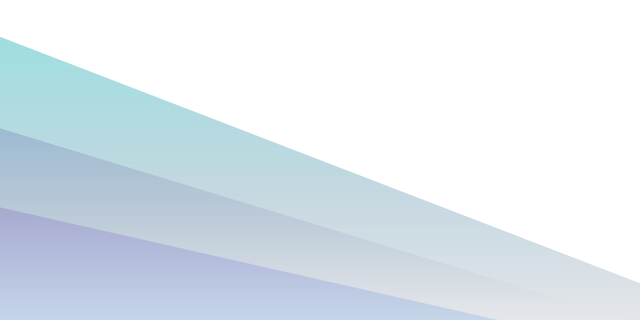
Reproduce this background procedurally as a Shadertoy shader.

```glsl
// Three overlapping diagonal bands with soft vertical gradients sloping down across white.

// Edge heights at the left and right sides, in canvas heights
const vec2 TEAL_EDGE   = vec2(0.885, 0.115);
const vec2 STEEL_EDGE  = vec2(0.599, -0.010);
const vec2 VIOLET_EDGE = vec2(0.352, -0.100);

// Height of each gradient's middle stop
const float TEAL_MID   = 0.40;
const float STEEL_MID  = 0.32;
const float VIOLET_MID = 0.17;

const vec3 PAPER         = vec3(1.0);
const vec3 TEAL_TOP      = vec3(0.620, 0.870, 0.880);
const vec3 TEAL_MIDDLE   = vec3(0.770, 0.845, 0.880);
const vec3 TEAL_LOW      = vec3(0.895, 0.900, 0.915);
const vec3 STEEL_TOP     = vec3(0.615, 0.730, 0.820);
const vec3 STEEL_MIDDLE  = vec3(0.735, 0.795, 0.845);
const vec3 STEEL_LOW     = vec3(0.905, 0.905, 0.920);
const vec3 VIOLET_TOP    = vec3(0.650, 0.670, 0.810);
const vec3 VIOLET_MIDDLE = vec3(0.715, 0.750, 0.870);
const vec3 VIOLET_LOW    = vec3(0.775, 0.840, 0.915);

// Three-stop vertical gradient: low at 0, middle at midY, top at topY
vec3 gradient(float y, float midY, float topY, vec3 low, vec3 middle, vec3 top) {
    vec3 lower = mix(low, middle, clamp(y / midY, 0.0, 1.0));
    return mix(lower, top, clamp((y - midY) / (topY - midY), 0.0, 1.0));
}

// Antialiased coverage of the area below a slanted edge
float below(vec2 uv, vec2 edge, float aspect, float pixel) {
    float slope = (edge.y - edge.x) / aspect;
    float dist = (mix(edge.x, edge.y, uv.x) - uv.y) / sqrt(1.0 + slope * slope);
    return clamp(dist / pixel + 0.5, 0.0, 1.0);
}

void mainImage(out vec4 fragColor, in vec2 fragCoord) {
    vec2 uv = fragCoord / iResolution.xy;
    float aspect = iResolution.x / iResolution.y;
    float pixel = 1.0 / iResolution.y;

    // Band fills
    vec3 teal = gradient(uv.y, TEAL_MID, TEAL_EDGE.x, TEAL_LOW, TEAL_MIDDLE, TEAL_TOP);
    vec3 steel = gradient(uv.y, STEEL_MID, STEEL_EDGE.x, STEEL_LOW, STEEL_MIDDLE, STEEL_TOP);
    vec3 violet = gradient(uv.y, VIOLET_MID, VIOLET_EDGE.x, VIOLET_LOW, VIOLET_MIDDLE, VIOLET_TOP);

    // Layers from back to front
    vec3 color = mix(PAPER, teal, below(uv, TEAL_EDGE, aspect, pixel));
    color = mix(color, steel, below(uv, STEEL_EDGE, aspect, pixel));
    color = mix(color, violet, below(uv, VIOLET_EDGE, aspect, pixel));

    fragColor = vec4(color, 1.0);
}
```
